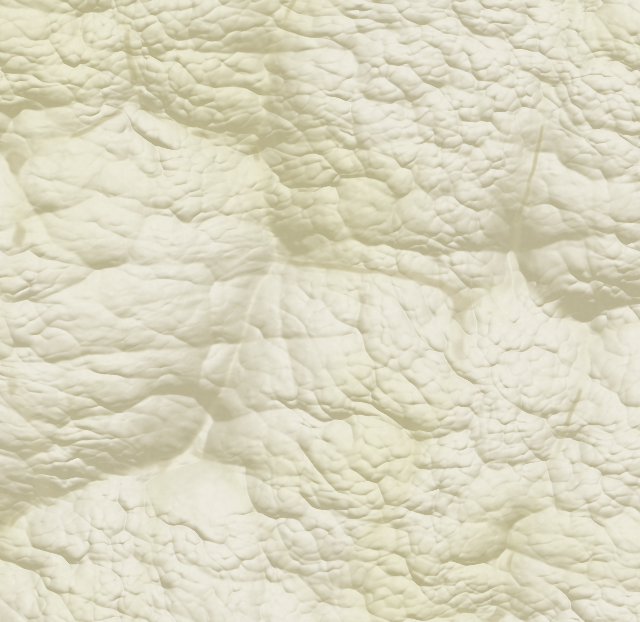
Write a Shadertoy shader that draws this texture.

```glsl
// Cream expanding foam: large leaning lobes covered in plump pillows and wrinkles.
// Layers of soft cellular domes on warped coordinates form a height field,
// which is lit from above and tinted yellow in its folds.

vec2 hash2(vec2 p) {
    p = vec2(dot(p, vec2(127.1, 311.7)), dot(p, vec2(269.5, 183.3)));
    return fract(sin(p) * 43758.5);
}

float noise(vec2 p) {
    p = mat2(0.8, 0.6, -0.6, 0.8) * p;
    vec2 i = floor(p), f = fract(p);
    f = f * f * f * (f * (f * 6.0 - 15.0) + 10.0);
    float low = mix(hash2(i).x, hash2(i + vec2(1, 0)).x, f.x);
    float high = mix(hash2(i + vec2(0, 1)).x, hash2(i + vec2(1, 1)).x, f.x);
    return mix(low, high, f.y);
}

vec2 warp(vec2 p) {
    return 2.0 * vec2(noise(p), noise(p + vec2(37.2, 11.7))) - 1.0;
}

// Smooth maximum of scattered flat-topped domes: x is height, y is closeness to a crease.
vec2 pillows(vec2 p, float sharpness) {
    vec2 cell = floor(p);
    float sum = 0.0, squares = 0.0;
    for (int y = -1; y <= 1; y++)
    for (int x = -1; x <= 1; x++) {
        vec2 id = cell + vec2(x, y);
        vec2 offset = id + 0.1 + 0.8 * hash2(id) - p;
        float lift = 0.6 + 0.3 * hash2(id + 71.3).x;
        float weight = exp(sharpness * (lift - dot(offset, offset)));
        sum += weight;
        squares += weight * weight;
    }
    float drop = 1.0 - log(sum) / sharpness;
    return vec2(-1.1 * drop * drop, 1.0 - squares / (sum * sum));
}

// x: height, y: gap between lobes, z: fold between pillows.
vec3 foam(vec2 p) {
    vec2 q = p + 0.035 * warp(p * 3.0) + 0.007 * warp(p * 12.0);
    vec2 r = q + 0.0032 * warp(p * 34.0);
    vec2 s = r + 0.012 * warp(p * 8.0 + 5.0);
    float rough = smoothstep(0.36, 0.66, 0.65 * noise(p * 4.5 + 8.0) + 0.35 * noise(p * 14.0));

    vec2 lobe = pillows(vec2(3.0 * s.x - 0.9 * s.y, 2.2 * s.y + 0.6 * s.x) + 4.3, 30.0);
    vec2 pillow = pillows(r * vec2(9.5, 12.0) + 2.0, 20.0);
    vec2 lump = pillows((r + 0.2 * q.yx) * vec2(23.0, 30.0), 16.0);
    vec2 wrinkle = pillows((r - 0.15 * q.yx) * vec2(50.0, 68.0), 10.0);

    float height = 0.33 * lobe.x / 2.3;
    height += mix(0.46, 0.32, rough) * pillow.x / 11.0;
    height += mix(0.24, 0.46, rough) * lump.x / 27.0;
    height += mix(0.12, 0.48, rough) * wrinkle.x / 60.0;
    height -= 0.002 * pillow.y + 0.001 * rough * lump.y;
    height += 0.002 * noise(r * vec2(80.0, 110.0));
    return vec3(height, lobe.y, pillow.y);
}

void mainImage(out vec4 fragColor, in vec2 fragCoord) {
    vec2 p = fragCoord / iResolution.y;

    // Surface normal from the height field
    float stepSize = 0.0012;
    vec3 here = foam(p);
    float right = foam(p + vec2(stepSize, 0)).x;
    float above = foam(p + vec2(0, stepSize)).x;
    vec2 slope = (vec2(right, above) - here.x) / stepSize;
    vec3 normal = normalize(vec3(-slope, 1.0));

    // Soft light from the top, slightly right, with compressed highlights
    float diffuse = dot(normal, normalize(vec3(0.15, 0.6, 0.78)));
    float tone = clamp((diffuse - 0.1) / 0.9, -0.05, 1.0);
    tone *= 1.35 - 0.35 * tone;
    vec3 shadow = vec3(0.745, 0.72, 0.6);
    vec3 cream = vec3(0.928, 0.919, 0.868);
    vec3 color = mix(shadow, cream, tone);

    // Yellow glow inside folds, with a few thin broken cracks between lobes
    float gap = smoothstep(0.05, 0.5, here.y);
    float fold = smoothstep(0.2, 0.6, here.z);
    color = mix(color, vec3(0.86, 0.845, 0.7), 0.2 * gap + 0.08 * fold);
    float broken = smoothstep(0.52, 0.7, 0.5 * noise(p * 7.0 + 3.0) + 0.5 * noise(p * 33.0));
    float crack = smoothstep(0.35, 0.5, here.y) * broken;
    color = mix(color, vec3(0.68, 0.63, 0.46), 0.4 * crack);

    // Broad uneven yellowing and faint grain of the skin
    float stain = smoothstep(0.45, 0.8, 0.7 * noise(p * 3.5 + 20.0) + 0.3 * noise(p * 9.0));
    color *= mix(vec3(1.0), vec3(0.993, 0.993, 0.94), stain);
    color += 0.014 * (noise(p * 230.0) - 0.5);
    fragColor = vec4(color, 1.0);
}
```
